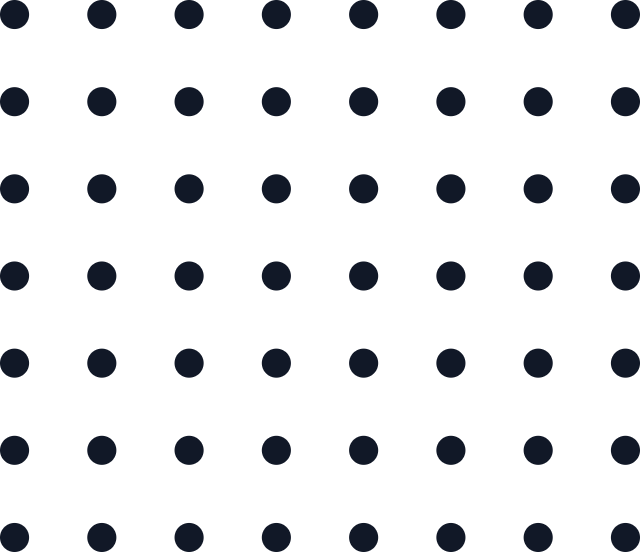
This pattern is drawn by a Shadertoy shader. Its source:

```glsl
// Square grid of round dark dots on white, with the outer dots touching the canvas edges.

const vec2  DOT_COUNT  = vec2(8.0, 7.0);          // dots across and down
const float DOT_RADIUS = 1.0;                     // the unit of length
const float DOT_PITCH  = 6.0;                     // centre to centre, in radii
const vec3  PAPER      = vec3(1.0);
const vec3  INK        = vec3(0.067, 0.094, 0.153);

// Signed distance to the nearest dot of the grid
float dotGrid(vec2 p) {
    vec2 cell = mod(p - DOT_RADIUS + 0.5 * DOT_PITCH, DOT_PITCH) - 0.5 * DOT_PITCH;
    return length(cell) - DOT_RADIUS;
}

void mainImage(out vec4 fragColor, in vec2 fragCoord) {
    // Canvas measured in dot radii
    vec2 extent = (DOT_COUNT - 1.0) * DOT_PITCH + 2.0 * DOT_RADIUS;
    vec2 p = fragCoord / iResolution.xy * extent;
    float pixel = extent.y / iResolution.y;

    // One-pixel edge coverage
    float coverage = clamp(0.5 - dotGrid(p) / pixel, 0.0, 1.0);
    fragColor = vec4(mix(PAPER, INK, coverage), 1.0);
}
```
